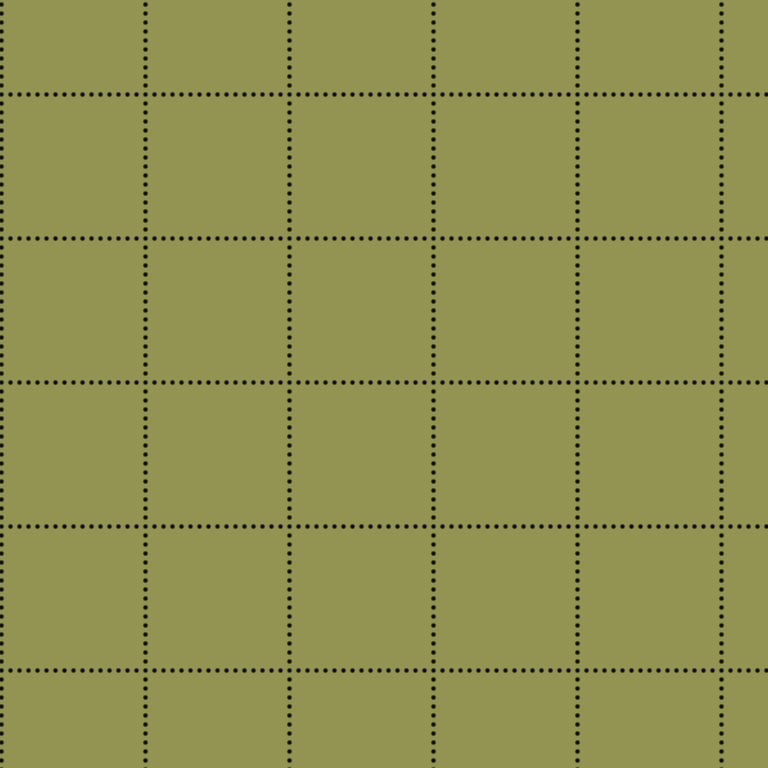
Give the GLSL for this pattern, as a Shadertoy shader.

```glsl
// Square grid of dotted black lines on a flat olive ground.
// One fine lattice of round dots is folded with mod, then masked so that
// only the dots lying on the coarse grid lines remain.

#define CELL 0.1875                     // grid period, in canvas heights
#define DOTS_PER_CELL 16.0              // dots along one cell side
#define DOT_RADIUS 0.00264
#define DOT_SOFTNESS 0.00176            // half width of the soft rim
#define GRID_ORIGIN vec2(0.00195, 0.12695)
#define GROUND_COLOR vec3(0.58, 0.58, 0.32)
#define DOT_COLOR vec3(0.0)

// Signed offset from the nearest multiple of the period, per axis.
vec2 foldCentered(vec2 p, float period) {
    return mod(p + 0.5 * period, period) - 0.5 * period;
}

// Coverage of the dotted grid lines at p.
float dottedGrid(vec2 p, float softness) {
    float spacing = CELL / DOTS_PER_CELL;

    // Keep the strip of lattice cells around each grid line.
    vec2 toLine = abs(foldCentered(p, CELL));
    float onLine = step(min(toLine.x, toLine.y), 0.5 * spacing);

    // Round dot at the centre of each lattice cell.
    float dotDistance = length(foldCentered(p, spacing)) - DOT_RADIUS;
    return onLine * (1.0 - smoothstep(-softness, softness, dotDistance));
}

void mainImage(out vec4 fragColor, in vec2 fragCoord) {
    vec2 uv = fragCoord / iResolution.y;
    float softness = max(DOT_SOFTNESS, 0.7 / iResolution.y);

    float ink = dottedGrid(uv - GRID_ORIGIN, softness);
    fragColor = vec4(mix(GROUND_COLOR, DOT_COLOR, ink), 1.0);
}
```
